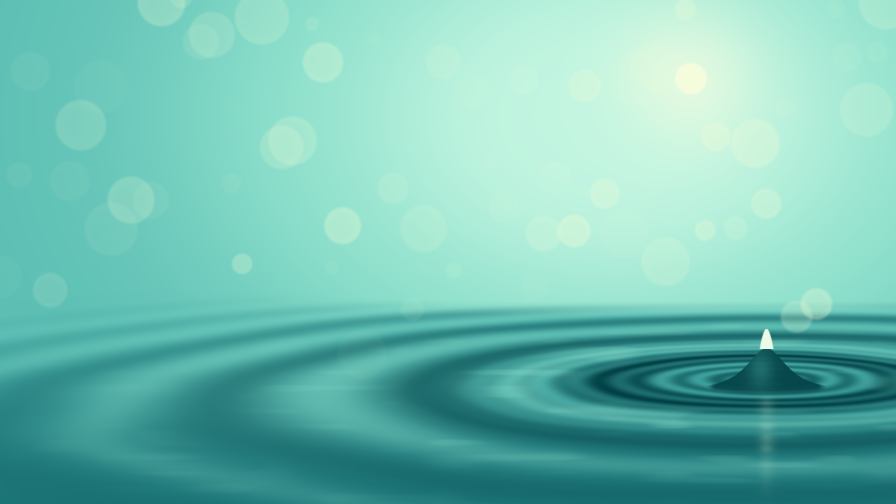
This background is drawn by a WebGL 2 fragment shader. Its source:

```glsl
#version 300 es
precision highp float;
// Calm teal water with rings spreading from a rising drop, under a soft glow.
// A perspective plane gives the ring distance; cosine bands shade the water,
// and hashed discs scatter pale out-of-focus lights over the scene.
uniform vec2 u_resolution;
out vec4 fragColor;

const float TAU = 6.2831853;
const vec3 ABYSS = vec3(0.02, 0.27, 0.29);
const vec3 DEEP = vec3(0.12, 0.50, 0.51);
const vec3 SEA = vec3(0.26, 0.64, 0.62);
const vec3 TEAL = vec3(0.35, 0.74, 0.70);
const vec3 AQUA = vec3(0.56, 0.88, 0.80);
const vec3 MINT = vec3(0.76, 0.96, 0.88);
const vec3 CREAM = vec3(0.91, 0.98, 0.84);

const vec2 SUN = vec2(1.371, 0.844);
const vec2 SPLASH = vec2(1.521, 0.248);
const float SHORE = 0.385;
const float VANISH = 0.75;

float hash(vec2 p) {
  vec3 q = fract(vec3(p.xyx) * 0.1031);
  q += dot(q, q.yzx + 33.33);
  return fract((q.x + q.y) * q.z);
}

float noise(vec2 p) {
  vec2 i = floor(p), f = fract(p);
  f = f * f * (3.0 - 2.0 * f);
  return mix(mix(hash(i), hash(i + vec2(1, 0)), f.x),
             mix(hash(i + vec2(0, 1)), hash(i + vec2(1, 1)), f.x), f.y);
}

// Gaussian spot with separate horizontal and vertical widths.
float spot(vec2 p, vec2 center, vec2 size) {
  vec2 q = (p - center) / size;
  return exp(-dot(q, q));
}

float disc(vec2 p, vec2 center, float radius, float blur) {
  return 1.0 - smoothstep(radius - blur, radius + blur, length(p - center));
}

vec3 sky(vec2 p) {
  float g = spot(p, vec2(1.22, 0.77), vec2(0.76, 0.53));
  vec3 c = mix(TEAL, AQUA, smoothstep(-0.05, 0.55, g));
  c = mix(c, MINT, smoothstep(0.42, 1.0, g));
  return c + vec3(0.13, 0.02, 0.0) * spot(p, SUN, vec2(0.14));
}

// Position on the water plane, relative to the splash.
vec2 plane(vec2 p) {
  float scale = (VANISH - SPLASH.y) / max(VANISH - p.y, 0.2);
  return vec2((p.x - SPLASH.x) * scale, 3.3 * (scale - 1.0));
}

vec3 water(vec2 p) {
  vec2 w = plane(p);
  float r = length(w) + 0.05 * (noise(w * 3.0 + 7.0) - 0.5);
  float near = exp(-r * r * 1.1);

  // Base tone: bright at the back and left of centre, deep at the bottom.
  vec3 c = mix(DEEP * 0.92, TEAL, smoothstep(-0.02, 0.39, p.y));
  c = mix(c, AQUA, 0.38 * spot(p, vec2(0.66, 0.22), vec2(0.36, 0.11)));
  c = mix(c, DEEP, 0.4 * near);

  // Broad rings, sharper toward the splash.
  float band = 0.5 + 0.5 * cos(TAU * (r - 0.31) / 0.37);
  band = pow(band, mix(1.2, 1.8, near));
  float fade = exp(-0.7 * r);
  c = mix(c, mix(DEEP, ABYSS, sqrt(near)), band * (0.15 + 0.9 * fade));
  float crest = 0.5 + 0.5 * cos(TAU * (r - 0.49) / 0.37);
  c = mix(c, AQUA, 0.42 * pow(crest, 4.0) * fade * smoothstep(0.15, 0.4, r));

  // Fine rings close to the drop, and stretched glints.
  float fine = cos(TAU * r / 0.075 + 2.0 * noise(w * 5.0));
  c += vec3(0.10, 0.15, 0.14) * fine * exp(-r * r * 7.0);
  c = mix(c, ABYSS, 0.55 * exp(-r * r * 45.0));
  float glint = smoothstep(0.6, 0.95, noise(vec2(p.x * 9.0, p.y * 65.0)));
  c = mix(c, AQUA, 0.38 * glint * near * (1.0 - band));
  return c;
}

// Column of water with a bright bead on its tip.
vec3 addDrop(vec3 c, vec2 p, float px) {
  vec2 q = p - vec2(SPLASH.x, 0.232);
  float span = q.x / 0.050;
  float top = 0.088 / (1.0 + span * span) - 0.011;
  float base = -0.012 * sqrt(max(1.0 - pow(q.x / 0.12, 2.0), 0.0));
  float body = smoothstep(-px, px, top - q.y) * smoothstep(base - 0.006, base + 0.006, q.y);
  body *= 1.0 - smoothstep(0.10, 0.125, abs(q.x));
  vec3 tone = mix(ABYSS, SEA, 0.4 * spot(q, vec2(-0.012, 0.035), vec2(0.025, 0.04)));
  c = mix(c, tone, 0.95 * body);

  // Warm reflection below the column.
  float streak = spot(q, vec2(0.0, -0.09), vec2(0.015, 0.08)) * smoothstep(0.0, -0.03, q.y);
  c = mix(c, CREAM, 0.28 * streak * (0.3 + 0.7 * noise(q * vec2(12.0, 90.0))));

  float h = (q.y - 0.075) / 0.041;
  float width = 0.0135 * sqrt(max(1.0 - h * h, 0.0)) * (1.0 - 0.35 * h);
  float bead = smoothstep(-px, px, width - abs(q.x)) * step(0.0, h) * step(h, 1.0);
  return mix(c, vec3(0.92, 0.98, 0.90), bead);
}

vec3 addBokeh(vec3 c, vec2 p, float px) {
  for (int i = 0; i < 58; i++) {
    float n = float(i);
    float x = fract(n * 0.618 + 0.37);
    vec2 center = vec2(1.78 * x, 0.28 + 0.74 * pow(hash(vec2(n, 3.7)), 0.75));
    float radius = mix(0.012, 0.056, hash(vec2(n, 9.1)));
    float alpha = mix(0.06, 0.46, pow(hash(vec2(n, 5.3)), 2.0));
    alpha *= mix(0.6, 1.25, x) * smoothstep(0.2, 0.5, center.y);
    float rim = 0.85 + 0.15 * smoothstep(0.5, 1.0, length(p - center) / radius);
    c = mix(c, CREAM, alpha * rim * disc(p, center, radius, 0.002 + px));
  }
  return mix(c, vec3(0.97, 0.99, 0.87), 0.9 * disc(p, SUN, 0.031, 0.002 + px));
}

void main() {
  vec2 p = gl_FragCoord.xy / u_resolution * vec2(16.0 / 9.0, 1.0);
  float px = 1.0 / u_resolution.y;
  float softness = mix(0.09, 0.02, smoothstep(0.0, 1.0, p.x));
  float shore = SHORE - 0.06 * pow(max(1.0 - p.x, 0.0), 2.0);
  float sea = 1.0 - smoothstep(shore - softness, shore + softness, p.y);
  vec3 color = mix(sky(p), water(p), sea);
  color = addDrop(color, p, px);
  fragColor = vec4(addBokeh(color, p, px), 1.0);
}
```
